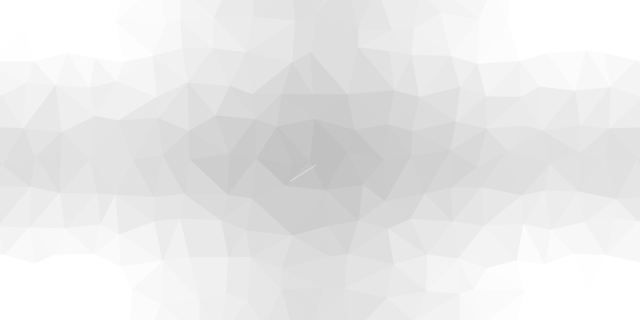
A Shadertoy shader for this background:

```glsl
// Pale low-poly mosaic: grey facets darkening where two soft bands cross.

float hash(vec2 p) {
    return fract(sin(dot(p, vec2(127.1, 311.7))) * 43758.5453);
}

// Corner of the jittered grid, in canvas heights from the centre
vec2 corner(vec2 id) {
    vec2 jitter = vec2(hash(id), hash(id + 37.4)) - 0.5;
    return (id + jitter * vec2(0.64, 0.52)) * vec2(0.102, 0.107) + vec2(0.0, 0.005);
}

// Grey of a facet: a horizontal and a vertical band added together
float facetGrey(vec2 c) {
    float across = max(0.0, 1.0 - abs(c.y - 0.005) / 0.345);
    float upright = max(0.0, 1.0 - abs(c.x) / 0.625);
    float shade = 0.132 * (across + upright);
    float grain = (hash(floor(c * 900.0)) - 0.5) * 0.022;
    return 1.0 - shade - grain * smoothstep(0.0, 0.04, shade);
}

// Signed distance to the line a-b, positive on its left
float leftOf(vec2 p, vec2 a, vec2 b) {
    vec2 e = b - a, d = p - a;
    return (e.x * d.y - e.y * d.x) / max(length(e), 1e-5);
}

// Adds one counter-clockwise triangle as (weighted grey, weight)
void addFacet(inout vec2 sum, vec2 p, vec2 a, vec2 b, vec2 c, float pixel) {
    float inside = min(leftOf(p, a, b), min(leftOf(p, b, c), leftOf(p, c, a)));
    float cover = clamp(inside / pixel + 0.5, 0.0, 1.0);
    sum += cover * vec2(facetGrey((a + b + c) / 3.0), 1.0);
}

float segment(vec2 p, vec2 a, vec2 b) {
    vec2 d = p - a, e = b - a;
    return length(d - e * clamp(dot(d, e) / dot(e, e), 0.0, 1.0));
}

void mainImage(out vec4 fragColor, in vec2 fragCoord) {
    float pixel = 1.0 / iResolution.y;
    vec2 p = (fragCoord - 0.5 * iResolution.xy) * pixel;
    vec2 cell = floor((p - vec2(0.0, 0.005)) / vec2(0.102, 0.107));

    // Split each nearby cell along its shorter diagonal
    vec2 sum = vec2(facetGrey(p), 1.0) * 1e-4;
    for (int j = -1; j <= 1; j++) {
        for (int i = -1; i <= 1; i++) {
            vec2 id = cell + vec2(i, j);
            vec2 a = corner(id), b = corner(id + vec2(1, 0));
            vec2 c = corner(id + vec2(1, 1)), d = corner(id + vec2(0, 1));
            if (distance(a, c) < distance(b, d)) {
                addFacet(sum, p, a, b, c, pixel);
                addFacet(sum, p, a, c, d, pixel);
            } else {
                addFacet(sum, p, a, b, d, pixel);
                addFacet(sum, p, b, c, d, pixel);
            }
        }
    }
    float grey = sum.x / sum.y;

    // Fine light crack beside the centre
    float crack = segment(p, vec2(-0.091, -0.065), vec2(-0.013, -0.016));
    grey += 0.09 * (1.0 - smoothstep(0.0, 0.0015 + 0.5 * pixel, crack));

    fragColor = vec4(vec3(clamp(grey, 0.0, 1.0)), 1.0);
}
```
